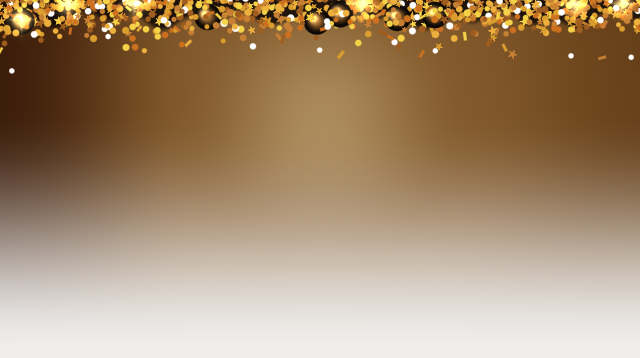
This background is drawn by a Shadertoy shader. Its source:

```glsl
const vec3 INK = vec3(0.05, 0.03, 0.02);
const vec3 PALETTE[6] = vec3[6](
    vec3(0.86, 0.62, 0.18), vec3(0.96, 0.82, 0.28), vec3(0.78, 0.50, 0.20),
    vec3(0.62, 0.36, 0.12), vec3(0.93, 0.69, 0.24), vec3(0.80, 0.44, 0.12));

// Positions: x from the left, y down from the top, in canvas heights
const vec2 BAUBLES[6] = vec2[6](
    vec2(0.58, 0.047), vec2(0.885, 0.060), vec2(0.95, 0.040),
    vec2(1.11, 0.050), vec2(1.215, 0.042), vec2(0.06, 0.060));
const vec2 FLARES[6] = vec2[6](
    vec2(0.19, 0.012), vec2(0.375, 0.010), vec2(1.01, 0.010),
    vec2(1.605, 0.012), vec2(0.06, 0.055), vec2(1.74, 0.010));
const vec2 DOTS[6] = vec2[6](
    vec2(0.033, 0.198), vec2(0.893, 0.140), vec2(1.216, 0.142),
    vec2(1.595, 0.156), vec2(1.763, 0.160), vec2(0.302, 0.102));

vec3 hash3(vec2 cell, float seed) {
    vec3 q = fract(vec3(cell.xyx + seed * 7.31) * vec3(0.1031, 0.1030, 0.0973));
    q += dot(q, q.yxz + 33.33);
    return fract((q.xxy + q.yzz) * q.zyx);
}

float cover(float d) {
    float edge = 0.8 / iResolution.y;
    return 1.0 - smoothstep(-edge, edge, d);
}

// Disc, star or strip, chosen by kind
float pieceDistance(vec2 q, float size, float kind, float turn) {
    if (kind < 0.68) return length(q) - size * 0.82;
    float c = cos(turn), s = sin(turn);
    q = mat2(c, -s, s, c) * q;
    if (kind < 0.85) {
        float spoke = abs(fract(atan(q.y, q.x) * 5.0 / 6.28318) - 0.5) * 2.0;
        return length(q) - size * 1.2 * mix(0.45, 1.0, spoke * spoke);
    }
    vec2 b = abs(q) - size * vec2(1.1, 0.4);
    return max(b.x, b.y);
}

vec3 backdrop(vec2 uv, float aspect) {
    float d = length((uv - vec2(0.505, 0.33)) * vec2(aspect, 1.0));
    vec3 col = mix(vec3(0.67, 0.54, 0.35), vec3(0.51, 0.35, 0.17), smoothstep(0.0, 0.42, d));
    col = mix(col, vec3(0.40, 0.25, 0.10), smoothstep(0.35, 0.95, d));
    col = mix(col, vec3(0.23, 0.11, 0.04), 1.0 - smoothstep(-0.04, 0.30, uv.x));
    return mix(col, vec3(0.94, 0.935, 0.93), smoothstep(0.30, 1.0, uv.y));
}

// Glossy dark ball with a warm reflection
vec3 addBaubles(vec3 col, vec2 p) {
    for (int i = 0; i < 6; i++) {
        vec2 q = (p - BAUBLES[i]) / 0.037;
        float r = length(q);
        vec3 ball = mix(vec3(0.55, 0.36, 0.15), INK, smoothstep(0.15, 0.9, r));
        ball += vec3(1.0, 0.85, 0.55) * exp(-9.0 * dot(q + 0.25, q + 0.25));
        col = mix(col, ball, cover((r - 1.0) * 0.037));
    }
    return col;
}

// One layer of cellular scatter, thinning out with depth
vec3 addConfetti(vec3 col, vec2 p, float layer) {
    float scale = 0.027;
    vec2 g = p / scale + vec2(0.37, 0.61) * layer;
    for (int y = -1; y <= 1; y++)
    for (int x = -1; x <= 1; x++) {
        vec2 cell = floor(g) + vec2(x, y);
        vec3 place = hash3(cell + 40.0, layer + 1.0);
        vec3 look = hash3(cell + 90.0, layer + 11.0);
        vec2 q = (g - cell - 0.15 - 0.7 * place.xy) * scale;
        float depth = p.y - q.y;
        float chance = 0.68 * (1.0 - smoothstep(0.035, 0.105, depth))
                     + 0.07 * (1.0 - smoothstep(0.10, 0.18, depth));
        if (place.z > chance) continue;
        vec3 tint = PALETTE[int(look.x * 5.99)];
        float kind = look.y;
        if (look.z > 0.93) { tint = vec3(1.0); kind = 0.0; }
        float size = mix(0.008, 0.0125, fract(look.z * 7.0));
        col = mix(col, tint, cover(pieceDistance(q, size, kind, look.x * 40.0)));
    }
    return col;
}

void mainImage(out vec4 fragColor, in vec2 fragCoord) {
    vec2 p = vec2(fragCoord.x, iResolution.y - fragCoord.y) / iResolution.y;
    float aspect = iResolution.x / iResolution.y;
    vec3 col = backdrop(vec2(p.x / aspect, p.y), aspect);

    if (p.y < 0.24) {
        // Dark gaps behind the garland
        float hem = 0.055 + 0.014 * sin(p.x * 17.0) + 0.014 * sin(p.x * 43.0 + 1.0);
        col = mix(col, INK, 0.85 * (1.0 - smoothstep(hem - 0.012, hem + 0.012, p.y)));

        for (int i = 0; i < 5; i++) {
            if (i == 3) col = addBaubles(col, p);
            col = addConfetti(col, p, float(i));
        }

        // Stray white dots and warm flares
        for (int i = 0; i < 6; i++) {
            col = mix(col, vec3(1.0), cover(length(p - DOTS[i]) - 0.0075));
            vec2 q = p - FLARES[i];
            float rays = exp(-abs(q.x * q.y) * 9000.0 - dot(q, q) * 900.0);
            col += vec3(1.0, 0.86, 0.55) * (0.55 * exp(-dot(q, q) * 1300.0) + 0.5 * rays);
        }
    }
    fragColor = vec4(clamp(col, 0.0, 1.0), 1.0);
}
```
